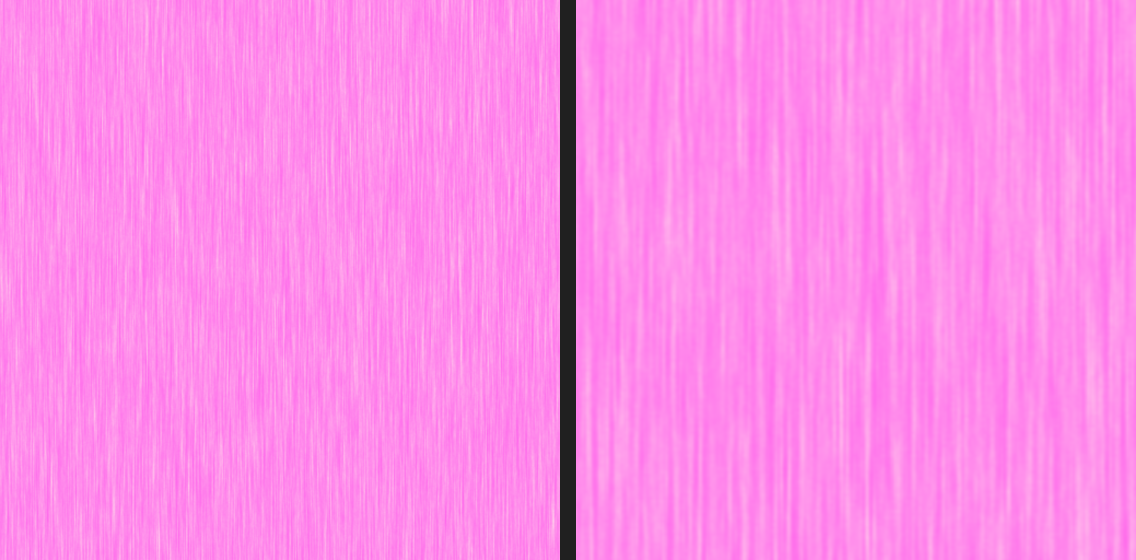
Left: the whole. Right: its middle third, enlarged.
Reproduce this texture procedurally as a WebGL 2 fragment shader.

```glsl
#version 300 es
precision highp float;
precision highp int;
// Fine vertical brushed fibres in pink, made of grain smeared along its columns.

uniform vec2 u_resolution;
out vec4 fragColor;

const float RED = 1.0;
const float BLUE = 0.92;
const float MEAN_GREEN = 0.549;
const float CONTRAST = 0.040;
const float HIGHLIGHT_SKEW = 0.0022;

const float GRAINS = 512.0;       // grains across the canvas
const int SMEAR = 40;             // streak length in grains
const float FIBRE_RADIUS = 1.25;  // reach of a fibre sideways, in grains

// Integer hash of a cell, from 0 to 1.
float hash(ivec2 cell) {
    uvec2 v = uvec2(cell + ivec2(4096)) * 1664525u + 10139u;
    v.x += v.y * 1664525u;
    v.y += v.x * 1664525u;
    v ^= v >> 16u;
    v.x += v.y * 1664525u;
    v.y += v.x * 1664525u;
    v ^= v >> 16u;
    return float(v.x & 65535u) / 65535.0;
}

// Sliding sum of grains along one column, with unit deviation.
float smearedColumn(int column, float y, int span) {
    int row = int(floor(y));
    float part = fract(y);
    float sum = (1.0 - part) * (hash(ivec2(column, row)) - 0.5);
    for (int i = 1; i < span; i++) {
        sum += hash(ivec2(column, row + i)) - 0.5;
    }
    sum += part * (hash(ivec2(column, row + span)) - 0.5);
    return sum * sqrt(12.0 / float(span));
}

// Tent-weighted blend of nearby columns, with unit deviation.
float fibres(vec2 p, float radius, int span) {
    int first = int(floor(p.x)) - 1;
    float sum = 0.0;
    float power = 0.0;
    for (int i = 0; i < 4; i++) {
        int column = first + i;
        float weight = max(0.0, 1.0 - abs(p.x - float(column)) / radius);
        if (weight > 0.0) {
            sum += weight * smearedColumn(column, p.y, span);
            power += weight * weight;
        }
    }
    return sum / sqrt(power);
}

void main() {
    vec2 uv = gl_FragCoord.xy / u_resolution;
    float tone = fibres(uv * GRAINS - 0.5, FIBRE_RADIUS, SMEAR);

    // Pale streaks stand out a little more than deep ones.
    float green = MEAN_GREEN + CONTRAST * tone + HIGHLIGHT_SKEW * (tone * tone - 1.0);
    fragColor = vec4(RED, clamp(green, 0.0, 1.0), BLUE, 1.0);
}
```
